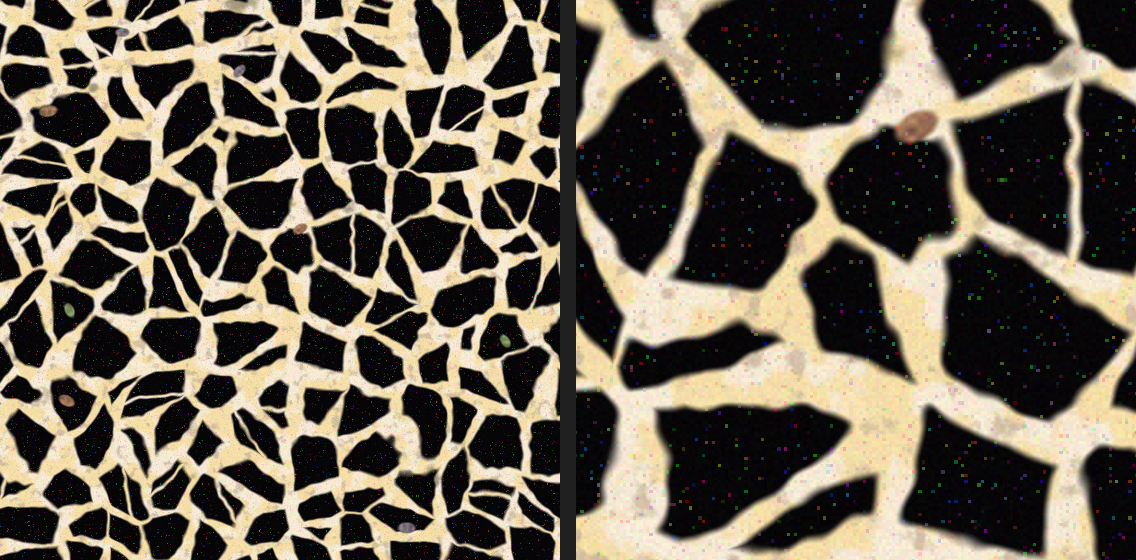
Left, the full canvas; right, a detail of the centre.
A Shadertoy shader for this texture:

```glsl
const float CELLS = 11.4;        // stones across the canvas
const float JITTER = 0.90;       // scatter of stone centres
const float SIZE_SPREAD = 0.34;  // difference between large and small stones
const float MIN_GAP = 0.034;     // narrowest half joint, in cells
const float MAX_INSET = 0.17;    // widest extra trim of a stone side
const float OPEN_INSET = 0.10;   // extra trim in sparse regions
const float SIDE_TILT = 0.40;    // random turn of a stone side, radians
const float CORNER = 0.035;      // rounding of corners
const float SPLIT_SHARE = 0.22;  // share of stones broken in two
const float EDGE_SOFT = 0.0031;  // half width of a stone edge, in canvas
const float GRAIN = 512.0;       // speckles across the canvas
const int DEBRIS = 8;            // small foreign bits

const vec3 STONE = vec3(0.026, 0.020, 0.028);
const vec3 SAND = vec3(0.96, 0.87, 0.66);
const vec3 CREAM = vec3(0.965, 0.915, 0.83);
const vec3 SHADE = vec3(0.78, 0.70, 0.60);
const vec3 STAIN = vec3(0.50, 0.45, 0.34);

float hash(vec2 p) {
    vec3 q = fract(p.xyx * 0.1031);
    q += dot(q, q.yzx + 33.33);
    return fract((q.x + q.y) * q.z);
}

vec2 hash2(vec2 p) {
    return vec2(hash(p + 17.3), hash(p + 71.9));
}

float noise(vec2 p) {
    vec2 i = floor(p), f = fract(p);
    f = f * f * (3.0 - 2.0 * f);
    return mix(mix(hash(i), hash(i + vec2(1, 0)), f.x),
               mix(hash(i + vec2(0, 1)), hash(i + vec2(1, 1)), f.x), f.y);
}

float fbm(vec2 p) {
    float sum = 0.0, gain = 0.5;
    for (int i = 0; i < 4; i++) {
        sum += gain * noise(p);
        p = p * 2.03 + 19.1;
        gain *= 0.5;
    }
    return sum / 0.9375;
}

vec2 direction(float angle) {
    return vec2(cos(angle), sin(angle));
}

float smoothMin(float a, float b, float k) {
    float h = max(k - abs(a - b), 0.0) / k;
    return min(a, b) - h * h * k * 0.25;
}

vec2 centre(vec2 id) {
    return id + 0.5 + JITTER * (hash2(id) - 0.5);
}

float weight(vec2 id) {
    return SIZE_SPREAD * hash(id + 43.7);
}

// Depth inside a stone, in cells; negative in the joints
float stoneDepth(vec2 p) {
    vec2 base = floor(p), own = base;
    float best = 1e5;
    for (int y = -2; y <= 2; y++)
    for (int x = -2; x <= 2; x++) {
        vec2 id = base + vec2(x, y), r = centre(id) - p;
        float d = dot(r, r) - weight(id);
        if (d < best) { best = d; own = id; }
    }

    // Trim each side separately, so that joints taper
    vec2 a = centre(own) - p;
    float open = OPEN_INSET * smoothstep(0.45, 0.85, noise(own * 0.45 + 9.0));
    float depth = 1.0;
    for (int y = -2; y <= 2; y++)
    for (int x = -2; x <= 2; x++) {
        if (x == 0 && y == 0) continue;
        vec2 id = own + vec2(x, y), span = centre(id) - p - a;
        float len = length(span);
        vec2 n = span / len;
        vec2 pivot = a + span * (0.5 + 0.5 * (weight(own) - weight(id)) / (len * len));
        vec2 rnd = hash2(own * 3.7 + id * 11.3 + 5.0);
        float t = SIDE_TILT * (2.0 * rnd.x - 1.0);
        vec2 tilted = n * cos(t) + vec2(-n.y, n.x) * sin(t);
        float inset = MAX_INSET * rnd.y * rnd.y + open + 0.015;
        depth = smoothMin(depth, dot(pivot, tilted) - inset, CORNER);
        depth = min(depth, dot(pivot, n) - MIN_GAP);
    }

    // Broken stones
    if (hash(own + 91.2) < SPLIT_SHARE) {
        vec2 n = direction(6.2832 * hash(own + 63.1));
        depth = min(depth, abs(dot(a, n) + 0.06) - 0.04);
    }
    return depth;
}

void mainImage(out vec4 fragColor, in vec2 fragCoord) {
    vec2 uv = fragCoord / iResolution.y;
    float soft = max(EDGE_SOFT, 0.7 / iResolution.y);

    // Bent outlines with fine chips
    vec2 p = uv * CELLS + 20.0;
    vec2 bend = vec2(noise(p * 0.7), noise(p * 0.7 + 50.0)) - 0.5;
    vec2 chips = vec2(noise(p * 6.0), noise(p * 6.0 + 80.0)) - 0.5;
    float depth = stoneDepth(p + 0.6 * bend + 0.07 * chips) / CELLS;

    // Mottled grout
    float patches = fbm(uv * 42.0 + 7.0);
    vec3 grout = mix(SAND, CREAM, smoothstep(0.42, 0.60, patches));
    grout = mix(grout, SHADE, 0.75 * smoothstep(0.58, 0.78, fbm(uv * 75.0 + 31.0)));
    grout = mix(grout, STAIN, 0.7 * smoothstep(0.76, 0.88, fbm(uv * 14.0 + 3.0)));
    vec3 color = mix(grout, STONE, smoothstep(-soft, soft, depth));

    // Foreign bits: small ovals, mostly earthy
    for (int i = 0; i < DEBRIS; i++) {
        vec2 id = vec2(i, i * 3 + 2);
        vec2 axis = direction(3.1416 * hash(id + 8.0));
        vec2 r = uv - hash2(id + 4.0);
        r = vec2(dot(r, axis), dot(r, vec2(-axis.y, axis.x)));
        float oval = length(r * vec2(1.0, 1.6)) - mix(0.009, 0.017, hash(id));
        vec3 tint = mix(STAIN, 0.5 + 0.4 * cos(float(i) * 2.1 + vec3(0, 2, 4)), 0.2);
        tint *= 0.75 + 0.5 * noise(uv * 180.0);
        color = mix(color, tint, smoothstep(soft, -soft, oval));
    }

    // Fine grain and sparse coloured specks
    vec2 g = floor(uv * GRAIN);
    vec3 rnd = vec3(hash(g), hash(g + 301.0), hash(g + 607.0));
    float lit = dot(color, vec3(0.333));
    color += (rnd - 0.5) * mix(0.03, 0.08, lit);
    float speck = step(0.955, hash(g + 911.0));
    color += speck * (rnd * rnd * 0.45 * (1.0 - lit) - rnd.zxy * 0.22 * lit);
    fragColor = vec4(clamp(color, 0.0, 1.0), 1.0);
}
```
